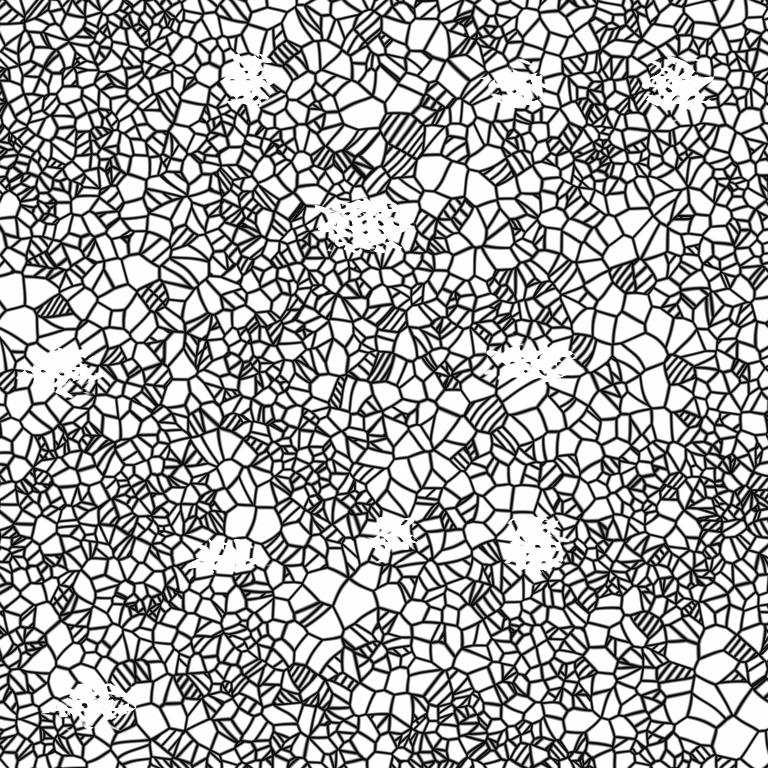
Give the GLSL for this texture, as a Shadertoy shader.

```glsl
// Draws an irregular network of thin black cracks on white: cellular noise whose
// sites crowd into clumps, with some cells hatched by diagonal parallel lines
// and a few ragged clearings where the lines break up into specks.

const float GRID = 22.0;           // site blocks across the canvas
const float MAX_EXTRA_SITES = 15.0; // additional sites in the densest block
const float PATCH_MIX = 0.42;      // share of smooth patches in the density
const float LINE_CORE = 0.0001;    // distance where a line starts to fade
const float LINE_FADE = 0.0036;    // distance where a line has faded out
const float WARP = 0.0022;         // bending of the lines
const float HATCH_SHARE = 0.24;    // share of hatched cells
const vec2 HATCH_SPACING = vec2(0.007, 0.019);
const float CLEARING_GRID = 5.0;
const float CLEARING_SHARE = 0.45;
const vec3 INK = vec3(0.02);
const vec3 PAPER = vec3(0.995);

vec3 hash3(vec3 p) {
    p = fract(p * vec3(0.1031, 0.1030, 0.0973));
    p += dot(p, p.yxz + 33.33);
    return fract((p.xxy + p.yxx) * p.zyx);
}

// Layered sines, roughly 0 to 1
float patches(vec2 p) {
    float s = sin(p.x * 9.0 + 2.0 * sin(p.y * 7.0 + 1.0))
            + sin(p.y * 11.0 + 2.0 * sin(p.x * 8.0 + 4.0))
            + sin((p.x + p.y) * 17.0 + 0.7);
    return clamp(0.5 + s / 5.0, 0.0, 1.0);
}

// Number of sites in a block: few in open patches, many in clumps
int siteCount(vec2 block) {
    float density = mix(hash3(vec3(block, 91.0)).x, patches(block / GRID), PATCH_MIX);
    return 1 + int(MAX_EXTRA_SITES * density * density);
}

vec2 sitePosition(vec2 block, int i) {
    return block + hash3(vec3(block, float(i) + 3.0)).xy;
}

// Distance to the nearest cell border; also returns the site of the cell
float cellBorder(vec2 p, out vec2 site) {
    vec2 home = floor(p);
    float nearest = 1e3;
    site = p;
    for (int y = -2; y <= 2; y++)
    for (int x = -2; x <= 2; x++) {
        vec2 block = home + vec2(x, y);
        int count = siteCount(block);
        for (int i = 0; i < count; i++) {
            vec2 s = sitePosition(block, i);
            float d = dot(s - p, s - p);
            if (d < nearest) { nearest = d; site = s; }
        }
    }
    float border = 1e3;
    for (int y = -2; y <= 2; y++)
    for (int x = -2; x <= 2; x++) {
        vec2 block = home + vec2(x, y);
        int count = siteCount(block);
        for (int i = 0; i < count; i++) {
            vec2 s = sitePosition(block, i);
            vec2 across = s - site;
            if (dot(across, across) > 1e-6)
                border = min(border, dot(0.5 * (s + site) - p, normalize(across)));
        }
    }
    return border;
}

// Distance to the diagonal lines inside a hatched cell
float hatchLines(vec2 p, vec2 site) {
    vec3 rnd = hash3(vec3(floor(site * 64.0), 17.0));
    if (rnd.x > HATCH_SHARE) return 1.0;
    float lean = rnd.y < 0.62 ? -1.0 : 1.0;
    vec2 normal = normalize(vec2(lean, 0.7 + 0.6 * rnd.z));
    float spacing = mix(HATCH_SPACING.x, HATCH_SPACING.y, rnd.z);
    float t = dot(p - site / GRID, normal) / spacing + rnd.y;
    return abs(fract(t) - 0.5) * spacing;
}

// 1 inside a ragged clearing, 0 elsewhere
float clearing(vec2 p) {
    vec2 block = floor(p * CLEARING_GRID);
    vec3 rnd = hash3(vec3(block, 53.0));
    vec3 shape = hash3(vec3(block, 71.0));
    if (rnd.z > CLEARING_SHARE) return 0.0;
    vec2 q = p - (block + 0.35 + 0.3 * rnd.xy) / CLEARING_GRID;
    float ragged = 0.007 * (sin(p.x * 190.0 + 3.0 * sin(p.y * 130.0)) + sin(p.y * 230.0));
    vec2 radii = mix(vec2(0.025, 0.018), vec2(0.055, 0.04), shape.xy);
    float d = (length(q / radii) - 1.0) * radii.y + ragged;
    return 1.0 - smoothstep(-0.002, 0.002, d);
}

void mainImage(out vec4 fragColor, in vec2 fragCoord) {
    vec2 uv = fragCoord / iResolution.y;
    vec2 p = uv + WARP * sin(uv.yx * vec2(67.0, 59.0) + 2.0 * sin(uv * 41.0));

    // Cracks and hatching
    vec2 site;
    float d = cellBorder(p * GRID, site) / GRID;
    d = min(d, hatchLines(p, site));
    float fade = max(LINE_FADE, 1.5 / iResolution.y);
    float ink = 1.0 - smoothstep(LINE_CORE, fade, d);

    // Clearings keep only specks of the lines
    float specks = sin(uv.x * 310.0 + 2.0 * sin(uv.y * 170.0)) * sin(uv.y * 290.0);
    ink *= 1.0 - clearing(uv) * (1.0 - smoothstep(0.35, 0.65, specks));

    fragColor = vec4(mix(PAPER, INK, ink), 1.0);
}
```
